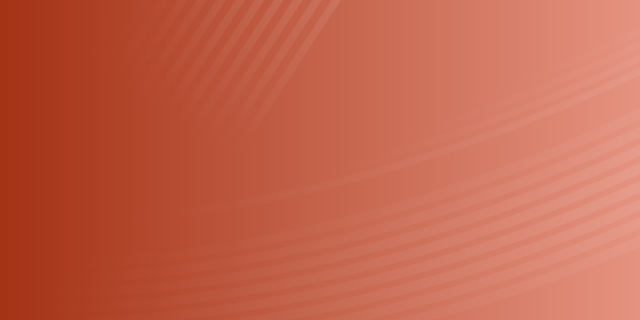
This background is drawn by a Shadertoy shader. Its source:

```glsl
#define RAY_SPACING 0.06
#define RAY_COUNT 12.0
#define RAY_GLOW 0.085
#define ARC_BEND 0.12
#define ARC_COUNT 8.0
#define ARC_GLOW 0.085
#define UPPER_SPACING 0.042
#define UPPER_COUNT 4.0
#define UPPER_GLOW 0.062

const vec3 RUST = vec3(0.642, 0.195, 0.082);
const vec3 CORAL = vec3(0.898, 0.575, 0.503);

// Repeating band filling the first part of each lane, limited to count lanes
float bands(float lane, float count, float fill, float blur) {
    float f = fract(lane);
    float inside = step(0.0, lane) * step(lane, count);
    return inside * smoothstep(0.0, blur, f) * (1.0 - smoothstep(fill - blur, fill, f));
}

// Slanted rays hanging from the top edge
float rays(vec2 p, float pixel) {
    float depth = 1.0 - p.y;
    float lane = (1.068 - p.x - 0.657 * depth) / RAY_SPACING;
    float across = clamp(1.0 - lane / RAY_COUNT, 0.0, 1.0);
    float fade = clamp(1.0 - depth / mix(0.2, 0.49, across), 0.0, 1.0);
    float strength = fade * smoothstep(0.0, 0.8, across);
    return strength * bands(lane, RAY_COUNT, 0.57, 1.5 * pixel / RAY_SPACING);
}

// Broad sweep of arcs, spreading apart towards the right
float lowerArcs(vec2 p, float level, float pixel) {
    float spacing = mix(0.044, 0.057, 0.5 * p.x);
    float lane = (0.185 - level) / spacing;
    float across = 0.5 + 0.5 * sin(3.14159 * clamp(lane / ARC_COUNT, 0.0, 1.0));
    float fade = clamp((p.x - 0.15) / 1.85, 0.0, 1.0);
    return fade * across * bands(lane, ARC_COUNT, 0.7, 1.5 * pixel / spacing);
}

// Thin arcs above, dimmer and shorter with height
float upperArcs(vec2 p, float level, float pixel) {
    float lane = (level - 0.283) / UPPER_SPACING;
    float row = max(floor(lane), 0.0);
    float start = 0.4 + 0.6 * sqrt(row);
    float fade = clamp((p.x - start) / (2.0 - start), 0.0, 1.0);
    float strength = fade * (1.0 - 0.22 * row);
    return strength * bands(lane, UPPER_COUNT, 0.68, 1.5 * pixel / UPPER_SPACING);
}

void mainImage(out vec4 fragColor, in vec2 fragCoord) {
    vec2 uv = fragCoord / iResolution.xy;
    vec2 p = uv * vec2(2.0, 1.0);
    float pixel = 1.0 / iResolution.y;
    float level = p.y - ARC_BEND * p.x * p.x;

    // Horizontal base gradient
    vec3 color = mix(RUST, CORAL, uv.x);

    // Translucent white highlights
    float light = RAY_GLOW * rays(p, pixel)
                + ARC_GLOW * lowerArcs(p, level, pixel)
                + UPPER_GLOW * upperArcs(p, level, pixel);
    color = mix(color, vec3(1.0), light);

    fragColor = vec4(color, 1.0);
}
```
